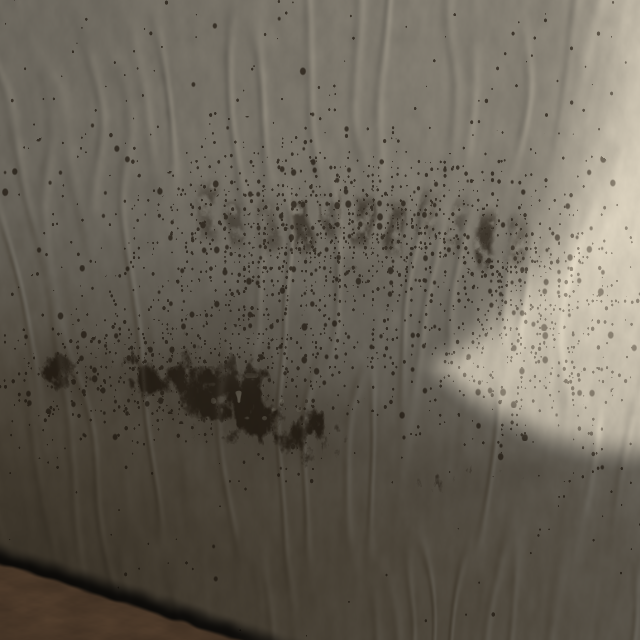
A WebGL 2 fragment shader for this texture:

```glsl
#version 300 es
precision highp float;
uniform vec2 u_resolution;
out vec4 outColor;

#define RIDGE_FREQ 27.0
#define RIDGE_RELIEF 0.13
#define COLUMN_STEP 0.046
#define COLUMN_START 0.335
#define SUN_GAIN 0.34
#define STAIN_DEPTH 0.84
#define WARM_TINT vec3(1.0, 0.88, 0.69)
#define PALE_TINT vec3(1.0, 0.958, 0.868)
#define BOARD_COLOR vec3(0.285, 0.215, 0.155)
#define MOLD_COLOR vec3(0.10, 0.075, 0.045)

float hash(vec2 p) {
  return fract(sin(dot(p, vec2(127.1, 311.7))) * 43758.545);
}

float noise(vec2 p) {
  vec2 i = floor(p), f = fract(p);
  f = f * f * (3.0 - 2.0 * f);
  return mix(mix(hash(i), hash(i + vec2(1, 0)), f.x),
             mix(hash(i + vec2(0, 1)), hash(i + vec2(1, 1)), f.x), f.y);
}

float fbm(vec2 p) {
  float sum = 0.0, amp = 0.5;
  for (int i = 0; i < 4; i++) {
    sum += amp * noise(p);
    p = p * 2.03 + 17.3;
    amp *= 0.5;
  }
  return sum / 0.9375;
}

float blob(vec2 p, vec2 center, vec2 radius) {
  vec2 d = (p - center) / radius;
  return exp(-dot(d, d));
}

// Thin branching crests that run along the grain
float crest(vec2 g) {
  float bend = 0.9 * noise(g * vec2(9.0, 6.0));
  float n = noise(vec2(g.x * RIDGE_FREQ + bend, g.y * 3.6));
  return exp(-pow((n - 0.5) / 0.11, 2.0));
}

float relief(vec2 g) {
  return crest(g) + 0.3 * noise(g * vec2(85.0, 16.0));
}

// Sunlit patch: crisp curved lower edge, soft left edge
float sunlight(vec2 p) {
  float lower = 0.284 + 0.13 * pow((1.0 - p.x) / 0.323, 2.0);
  float left = 0.67 + 0.30 * (1.0 - exp(-5.0 * max(p.y - 0.42, 0.0)));
  float soft = mix(0.05, 0.11, smoothstep(0.4, 0.8, p.y));
  return smoothstep(-0.025, 0.045, p.y - lower) * smoothstep(-soft, soft, p.x - left);
}

// Upright stains in the grooves of the upper band
float columnStain(vec2 g, float x) {
  float u = (g.x - COLUMN_START) / COLUMN_STEP + 0.5;
  u += 0.35 * (noise(g * vec2(20.0, 24.0)) - 0.5);
  float id = floor(u);
  float side = abs(fract(u) - 0.5);
  float r = hash(vec2(id, 4.7));
  float middle = 0.655 + 0.035 * (r - 0.5) - 0.04 * smoothstep(0.68, 0.77, x);
  float halfLength = mix(0.035, 0.06, hash(vec2(id, 9.1)));
  float grain = fbm(g * vec2(75.0, 55.0));
  float body = smoothstep(0.42, 0.2, side + 0.3 * (grain - 0.5));
  body *= smoothstep(1.2, 0.55, abs(g.y - middle) / halfLength + 0.6 * (grain - 0.5));
  float span = smoothstep(0.29, 0.33, x) * smoothstep(0.86, 0.81, x);
  return body * span * mix(0.4, 0.85, hash(vec2(id, 2.3))) * smoothstep(0.2, 0.65, grain);
}

// Crumbly brown band that slopes down to the right
float bandStain(vec2 p, vec2 g) {
  float density = 0.75 * blob(p, vec2(0.09, 0.42), vec2(0.035, 0.045));
  density += 0.50 * blob(p, vec2(0.21, 0.415), vec2(0.13, 0.055));
  density += 0.85 * blob(p, vec2(0.36, 0.375), vec2(0.11, 0.085));
  density += 0.55 * blob(p, vec2(0.49, 0.325), vec2(0.10, 0.06));
  density += 0.38 * blob(p, vec2(0.69, 0.25), vec2(0.11, 0.06));
  density += 0.42 * blob(p, vec2(0.82, 0.265), vec2(0.04, 0.025));
  density += 0.38 * blob(p, vec2(0.37, 0.51), vec2(0.09, 0.04));
  density += 0.38 * blob(p, vec2(0.57, 0.56), vec2(0.06, 0.05));
  float grain = 0.6 * fbm(g * vec2(70.0, 48.0)) + 0.4 * fbm(g * vec2(24.0, 13.0) + 5.0);
  float flakes = smoothstep(0.0, 0.26, 0.72 * min(density, 0.9) - grain + 0.13);
  return max(flakes, 0.33 * min(density, 1.0));
}

// Scattered round spots at three sizes
float specks(vec2 p) {
  float density = 0.42 * blob(p, vec2(0.52, 0.63), vec2(0.24, 0.11));
  density += 0.28 * blob(p, vec2(0.84, 0.50), vec2(0.12, 0.15));
  density += 0.35 * blob(p, vec2(0.30, 0.42), vec2(0.24, 0.09));
  density += 0.02 * blob(p, vec2(0.2, 0.72), vec2(0.2, 0.1));
  float spots = 0.0;
  for (int i = 0; i < 3; i++) {
    vec2 q = p * (58.0 + 38.0 * float(i)) + 7.7 * float(i);
    vec2 id = floor(q);
    vec2 center = 0.3 + 0.4 * vec2(hash(id + 3.1), hash(id + 8.4));
    float size = mix(0.10, 0.27, hash(id + 1.7));
    float d = length((fract(q) - center) * vec2(1.0, 0.8));
    spots = max(spots, step(hash(id), density) * smoothstep(size + 0.08, size - 0.08, d));
  }
  return spots;
}

void main() {
  vec2 p = gl_FragCoord.xy / u_resolution;
  vec2 grain = vec2(p.x + (0.2 - 0.4 * p.x) * (p.y - 0.5), p.y);

  // Wall light and embossed grain
  float sun = sunlight(p);
  float light = mix(0.22, 0.42, smoothstep(0.05, 0.85, p.y)) + 0.125 * p.x;
  light += SUN_GAIN * sun * mix(1.0, 0.75, smoothstep(0.55, 1.0, p.y));
  vec2 e = vec2(0.003, 0.0);
  float slope = relief(grain - e) - relief(grain + e);
  light *= 1.0 + RIDGE_RELIEF * slope + 0.10 * (fbm(p * vec2(60.0, 34.0)) - 0.5);
  vec3 color = light * mix(WARM_TINT, PALE_TINT, smoothstep(0.2, 0.42, light));

  // Mold, thinner on the crests and in the sun
  float groove = 1.0 - 0.65 * crest(grain);
  float mold = max(columnStain(grain, p.x) * groove, bandStain(p, grain) * mix(1.0, groove, 0.4));
  mold = max(mold, 0.85 * specks(p)) * mix(1.0, 0.55, sun);
  color = mix(color, MOLD_COLOR * (0.75 + light), STAIN_DEPTH * mold);

  // Pale chips in the darkest part
  float chips = smoothstep(0.74, 0.86, noise(p * 75.0)) * blob(p, vec2(0.40, 0.375), vec2(0.07, 0.035));
  color = mix(color, vec3(0.43, 0.41, 0.36), 0.8 * chips);

  // Board in the lower left corner with its shadow gap
  float edge = p.y - (0.121 - 0.32 * p.x) + 0.005 * (noise(p * 45.0) - 0.5);
  color *= 1.0 - 0.8 * smoothstep(0.035, 0.004, edge) * smoothstep(0.55, 0.35, p.x);
  vec3 board = BOARD_COLOR * (0.85 + 0.3 * fbm(p * vec2(25.0, 60.0)));
  color = mix(color, board, smoothstep(0.002, -0.006, edge));

  outColor = vec4(color, 1.0);
}
```
